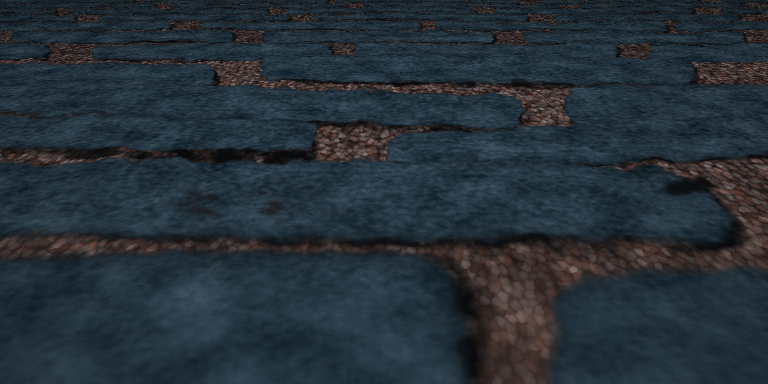
Reproduce this texture procedurally as a Shadertoy shader.

```glsl
#define STONE_DARK vec3(0.085, 0.145, 0.185)
#define STONE_LIGHT vec3(0.19, 0.26, 0.31)
#define GRAVEL_RUST vec3(0.27, 0.175, 0.145)
#define GRAVEL_PALE vec3(0.34, 0.31, 0.31)
#define SHADOW vec3(0.035, 0.038, 0.045)
#define HORIZON 1.25
#define PEBBLE_DENSITY 44.0
#define NEAR_BLUR 0.026
#define FAR_ROW_DEPTH 1.4
#define FAR_HORIZON 1.12

// Left, bottom, right, top; ordered from far to near
const vec4 BOUNDS[9] = vec4[9](
    vec4(0.68, 0.785, 1.81, 0.858), vec4(-0.2, 0.77, 0.56, 0.835), vec4(1.47, 0.675, 2.3, 0.78),
    vec4(-0.2, 0.69, 1.36, 0.778), vec4(1.01, 0.58, 2.3, 0.685), vec4(-0.2, 0.612, 0.82, 0.698),
    vec4(-0.15, 0.378, 1.87, 0.585), vec4(1.44, -0.3, 2.3, 0.29), vec4(-0.2, -0.3, 1.22, 0.342));
// Slope, sideways shear, shadow to the right, shadow downward
const vec4 SHAPE[9] = vec4[9](
    vec4(-0.01, 0, 0.01, 0.012), vec4(0.01, 0, 0.012, 0.012), vec4(0, -0.4, 0, 0.004),
    vec4(-0.03, 0, 0.004, 0.014), vec4(0.05, 0, 0, 0.007), vec4(-0.01, 0, 0.005, 0.03),
    vec4(-0.006, 0.8, 0.012, 0.02), vec4(0, 0.1, 0, 0), vec4(0.01, 0.1, 0.05, 0));

vec2 hash2(vec2 p) {
    vec3 h = fract(p.xyx * vec3(0.1031, 0.1030, 0.0973));
    h += dot(h, h.yzx + 33.33);
    return fract((h.xx + h.yz) * h.zy);
}

float corner(vec2 cell, vec2 offset, vec2 f) {
    return dot(hash2(cell + offset) * 2.0 - 1.0, f - offset);
}

float gradientNoise(vec2 p) {
    vec2 c = floor(p), f = fract(p), u = f * f * f * (f * (f * 6.0 - 15.0) + 10.0);
    float low = mix(corner(c, vec2(0, 0), f), corner(c, vec2(1, 0), f), u.x);
    float high = mix(corner(c, vec2(0, 1), f), corner(c, vec2(1, 1), f), u.x);
    return mix(low, high, u.y);
}

float fbm(vec2 p) {
    float sum = 0.0, gain = 1.0;
    for (int i = 0; i < 4; i++, gain *= 0.55, p = p * 2.03 + 17.3) sum += gain * gradientNoise(p);
    return sum;
}

vec2 toGround(vec2 p) { return vec2(p.x - 1.0, 1.0) / (HORIZON - p.y); }

float roundBox(vec2 p, vec2 halfSize) {
    float r = min(0.85 * min(halfSize.x, halfSize.y), 0.13);
    vec2 q = abs(p) - halfSize + r;
    return length(max(q, 0.0)) + min(max(q.x, q.y), 0.0) - r;
}

// Pebbles: nearest jittered cell centre gives tint and relief
vec3 gravelColor(vec2 p, float blur) {
    vec2 g = toGround(p) * PEBBLE_DENSITY, tint = vec2(0.0);
    g += 0.35 * vec2(gradientNoise(g * 1.7), gradientNoise(g * 1.7 + 9.0));
    float nearest = 9.0;
    for (int i = 0; i < 9; i++) {
        vec2 id = floor(g) + vec2(i % 3 - 1, i / 3 - 1);
        float d = length(id + hash2(id) - g);
        if (d < nearest) { nearest = d; tint = hash2(id + 71.0); }
    }
    vec3 pebble = mix(GRAVEL_RUST, GRAVEL_PALE, tint.x) * (0.65 + 0.6 * tint.y);
    pebble *= 1.15 - 0.65 * smoothstep(0.2, 0.9, nearest);
    vec3 average = mix(GRAVEL_RUST, GRAVEL_PALE, 0.35) * 0.88;
    return mix(pebble, average, 0.6 * blur) * (1.0 + 0.55 * fbm(g * 0.23));
}

vec3 stoneColor(vec2 p, float seed, float blur) {
    vec2 g = toGround(p);
    float tone = 0.52 + 0.95 * fbm(g * vec2(5.0, 9.0) + seed * 7.1);
    tone += 0.9 * (1.0 - 0.6 * blur) * fbm(g * vec2(32.0, 55.0));
    return mix(STONE_DARK, STONE_LIGHT, clamp(tone, -0.35, 1.4));
}

void layStone(inout vec3 col, vec2 q, vec2 halfSize, vec2 drop, vec3 stone, float strength, float soft) {
    float shade = 1.0 - smoothstep(-soft, soft, roundBox(q - drop, halfSize));
    col = mix(col, SHADOW, shade * strength);
    float d = roundBox(q, halfSize);
    stone *= 1.0 - 0.3 * smoothstep(-3.0 * soft, soft, d);
    col = mix(stone, col, smoothstep(-soft, soft, d));
}

void mainImage(out vec4 fragColor, in vec2 fragCoord) {
    vec2 p = fragCoord / iResolution.xy * vec2(2.0, 1.0), g = toGround(p);
    float blur = 1.0 - smoothstep(0.05, 0.65, p.y);
    float soft = max(0.0035 + NEAR_BLUR * blur, 0.8 / iResolution.y);
    float ragged = fbm(g * vec2(9.0, 12.0)), breaks = clamp(0.8 + 1.1 * ragged, 0.0, 1.0);
    vec2 warped = p + mix(0.034, 0.008, p.y) * vec2(ragged, fbm(g * vec2(6.0, 9.0) + 40.0));
    vec3 col = gravelColor(p, blur);

    // Distant rows with gaps that open and close
    float toFar = FAR_HORIZON - warped.y - 0.016 * gradientNoise(p * vec2(2.5, 9.0));
    float depth = FAR_ROW_DEPTH / toFar, row = floor(depth), scale = 0.9 + 0.1 * row;
    if (row >= 5.0) {
        float along = warped.x * scale + 5.0 * hash2(vec2(row, 3.0)).x;
        vec2 variety = hash2(vec2(floor(along), row));
        vec2 cellSize = vec2(1.0 / scale, toFar * toFar / FAR_ROW_DEPTH);
        vec2 q = (fract(vec2(along, depth)) - 0.5) * cellSize;
        float opening = gradientNoise(vec2(along * 2.3, row * 7.3));
        vec2 halfSize = vec2(0.39 + 0.1 * variety.x, 0.46 + 0.2 * opening) * cellSize;
        col = mix(col, SHADOW, 0.25);
        layStone(col, q, halfSize, vec2(0.008, -0.005), stoneColor(p, variety.y, 0.0), breaks, soft * 0.8);
    }

    // Large foreground stones with sagging upper edges
    for (int i = 0; i < 9; i++) {
        vec4 b = BOUNDS[i], s = SHAPE[i];
        vec2 q = warped - 0.5 * (b.xy + b.zw), halfSize = 0.5 * (b.zw - b.xy);
        q.y += 0.028 * q.x * q.x * smoothstep(0.0, halfSize.y, q.y) - s.x * q.x;
        q.x += s.y * q.y * smoothstep(-0.2, 0.4, q.x);
        float strength = breaks * smoothstep(-0.25, 0.4, p.x) * step(0.001, s.z + s.w);
        vec2 drop = vec2(s.z, -s.w * mix(0.5, 1.2, smoothstep(-1.0, 0.8, q.x / halfSize.x)));
        layStone(col, q, halfSize, drop, stoneColor(p, float(i), blur), strength, soft);
    }

    // Worn pits and a hollow on the middle stone
    float worn = 1.0 - smoothstep(0.3, 1.0, length((p - vec2(0.66, 0.475)) / vec2(0.3, 0.07)));
    float pits = worn * smoothstep(-0.05, 0.4, fbm(p * vec2(9.0, 24.0) + 5.0));
    col = mix(col, mix(SHADOW, GRAVEL_RUST, 0.25), 0.8 * pits);
    float hollow = length((warped - vec2(1.785, 0.512)) / vec2(0.06, 0.026)) + 0.6 * ragged;
    col = mix(col, SHADOW, 0.9 - 0.9 * smoothstep(0.5, 1.3, hollow));
    // Dim the far edge and the corners
    vec2 edge = p - vec2(1.0, 0.45);
    fragColor = vec4(col * (1.05 - 0.12 * dot(edge, edge) - 0.12 * smoothstep(0.85, 1.0, p.y)), 1.0);
}
```
